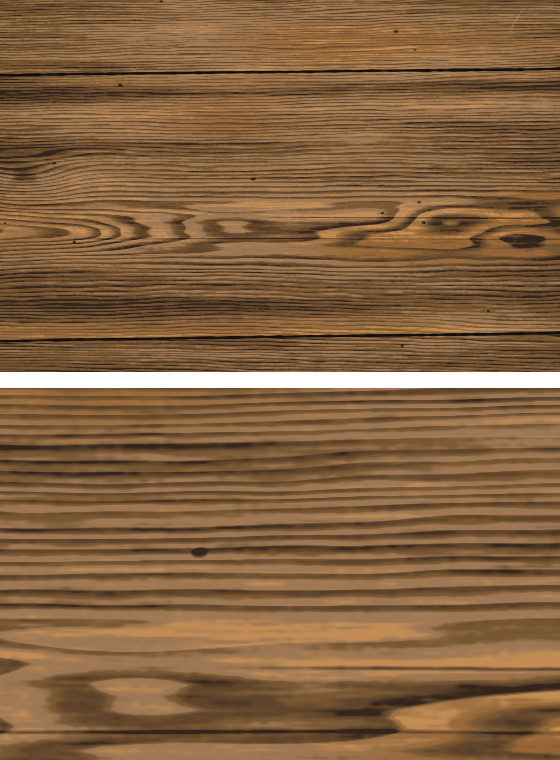
Top: the whole. Bottom: its middle third, enlarged.
Write a Shadertoy shader that draws this texture.

```glsl
// Three weathered wooden planks, seen from above, split by two dark gaps.
// Growth rings are contours of a warped distance field with a tongue-shaped
// figure along its axis; fibres, bands, a knot and pits vary the tone.

const vec2 KNOT = vec2(0.06, 0.525);
const float AXIS = 0.385;

float hash(vec2 p) {
    vec3 q = fract(vec3(p.xyx) * 0.1031);
    q += dot(q, q.yzx + 33.33);
    return fract((q.x + q.y) * q.z);
}

float noise(vec2 p) {
    vec2 i = floor(p), f = fract(p);
    f = f * f * (3.0 - 2.0 * f);
    float low = mix(hash(i), hash(i + vec2(1, 0)), f.x);
    float high = mix(hash(i + vec2(0, 1)), hash(i + vec2(1, 1)), f.x);
    return mix(low, high, f.y);
}

// Noise centred on zero, stretched by the given frequencies
float grain(vec2 p, float fx, float fy) {
    return noise(p * vec2(fx, fy) + 17.0) - 0.5;
}

float bell(float x, float centre, float width) {
    float d = (x - centre) / width;
    return exp(-d * d);
}

// Height of a gap between planks
float gapHeight(float x, float left, float right) {
    return mix(left, right, x / 1.5) + 0.003 * (noise(vec2(x * 5.0, left * 90.0)) - 0.5);
}

// Distance from the heart of the wood, bent by the tongue figure and the knot
float ringField(vec2 p, vec2 q) {
    float d = p.y - AXIS;
    d += 0.016 * grain(q, 2.5, 7.0) + 0.004 * grain(q, 13.0, 40.0) - 0.04 * p.x * d;
    float tongue = 0.09 * (1.0 - exp(-1.1 * p.x)) + 0.035 * grain(q, 5.0, 14.0);
    float knot = exp(-dot((p - KNOT) * vec2(7, 15), (p - KNOT) * vec2(7, 15)));
    return sqrt(d * d + 0.0004) + tongue * bell(d, 0.0, 0.06) + 0.035 * knot;
}

// Late wood: a slow rise to dark, then a crisp edge
float ringLine(float phase, float footprint) {
    float s = fract(phase);
    float edge = clamp(footprint, 0.12, 0.5);
    float line = smoothstep(0.25, 0.8, s) * (1.0 - smoothstep(1.0 - edge, 1.0, s));
    return mix(line, 0.35, smoothstep(0.45, 1.0, footprint));
}

// Broad light and dark stripes of the planks
float bandTone(vec2 p) {
    float y = p.y - 0.015 * p.x + 0.02 * grain(p, 3.0, 6.0);
    float t = 0.18 * bell(y, 0.39, 0.10) + 0.13 * bell(y, 0.695, 0.025);
    t += 0.14 * bell(y, 0.115, 0.022) + 0.10 * bell(y, 0.85, 0.05);
    t -= 0.27 * bell(y, 0.745, 0.02) + 0.22 * bell(y, 0.17, 0.04);
    return t - 0.10 * bell(y, 0.02, 0.05) - 0.08 * bell(y, 0.60, 0.04);
}

// Thin dark crack that fades in from its left end
float crack(vec2 p, float y, float start, float width) {
    float d = abs(p.y - y - 0.004 * grain(p, 5.0, 1.0));
    return (1.0 - smoothstep(0.0, width, d)) * smoothstep(start, start + 0.2, p.x);
}

// Scattered small pits
float pits(vec2 p) {
    float dark = 0.0;
    for (float i = 1.0; i < 15.0; i++) {
        vec2 c = vec2(hash(vec2(i, 3.1)) * 1.5, hash(vec2(i, 8.7)));
        float size = mix(0.003, 0.007, hash(vec2(i, 5.3)));
        float r = length((p - c) * vec2(0.7, 1.0)) + 0.003 * grain(p, 120.0, 120.0);
        dark = max(dark, 1.0 - smoothstep(size * 0.4, size, r));
    }
    return dark;
}

// Tone from 0 to 1 to wood colour; weathering greys the lighter wood
vec3 woodColour(float t, float weathered) {
    vec3 c = mix(vec3(0.20, 0.145, 0.11), vec3(0.38, 0.27, 0.17), smoothstep(-0.05, 0.18, t));
    c = mix(c, vec3(0.47, 0.34, 0.20), smoothstep(0.18, 0.40, t));
    vec3 middle = mix(vec3(0.59, 0.40, 0.21), vec3(0.62, 0.47, 0.33), weathered);
    c = mix(c, middle, smoothstep(0.40, 0.65, t));
    return mix(c, vec3(0.76, 0.55, 0.33), smoothstep(0.72, 0.97, t));
}

void mainImage(out vec4 fragColor, in vec2 fragCoord) {
    vec2 p = fragCoord / iResolution.y;
    float upper = p.y - gapHeight(p.x, 0.797, 0.815);
    float lower = p.y - gapHeight(p.x, 0.083, 0.105);
    vec2 q = p + vec2(3.7 * (step(0.0, upper) + 2.0 * step(0.0, lower)), 0.0);

    // Rings
    float g = ringField(p, q);
    float phase = 78.0 * g + 60.0 * g * g + 0.9 * grain(q, 2.0, 50.0);
    float heart = bell(p.y, AXIS, 0.13);
    float strength = mix(0.42, 0.66, heart) * (0.65 + 0.7 * noise(q * vec2(3, 18)));
    float t = 0.66 + bandTone(p) - strength * ringLine(phase, fwidth(phase));

    // Fibres and stains
    t += 0.30 * grain(q, 5.0, 150.0) + 0.24 * grain(q, 28.0, 310.0);
    t += 0.26 * grain(q, 1.6, 38.0) + 0.20 * grain(q, 3.0, 8.0) + 0.12 * grain(q, 130.0, 240.0);
    t -= 0.30 * bell(p.y, 0.39, 0.03) * bell(p.x, 0.62, 0.25) * noise(q * vec2(11, 24));
    vec2 corner = (p - vec2(0.8, 0.5)) * vec2(1.0, 0.8);
    t -= 0.28 * dot(corner, corner);

    // Knot, cracks, pits and a pale scratch
    float knotRadius = length((p - KNOT) * vec2(0.7, 1.3)) + 0.02 * grain(p, 30.0, 60.0);
    t -= 0.5 * (1.0 - smoothstep(0.005, 0.035, knotRadius)) + 0.15 * exp(-knotRadius * 14.0);
    t -= 0.7 * crack(p, 0.415, 0.65, 0.0035) + 0.45 * crack(p, 0.358, 0.1, 0.003);
    t -= 0.6 * crack(p, 0.567, 1.3, 0.004) + 0.6 * pits(p);
    float scratch = abs(p.x - 1.36 - 0.6 * (p.y - 0.9));
    t += 0.22 * (1.0 - smoothstep(0.001, 0.005, scratch)) * bell(p.y, 0.94, 0.03);

    // Worn edges above each gap
    t += 0.2 * (bell(upper, 0.008, 0.005) + bell(lower, 0.010, 0.007));
    float weathered = smoothstep(0.2, 0.65, noise(q * vec2(2, 9)) + 0.25 - 0.45 * heart);
    vec3 colour = woodColour(t, weathered);

    // Gaps
    float gap = min(abs(upper), abs(lower)) + 0.002 * grain(p, 60.0, 60.0);
    colour = mix(vec3(0.07, 0.06, 0.05), colour, smoothstep(0.0015, 0.0052, gap));
    fragColor = vec4(colour, 1.0);
}
```
